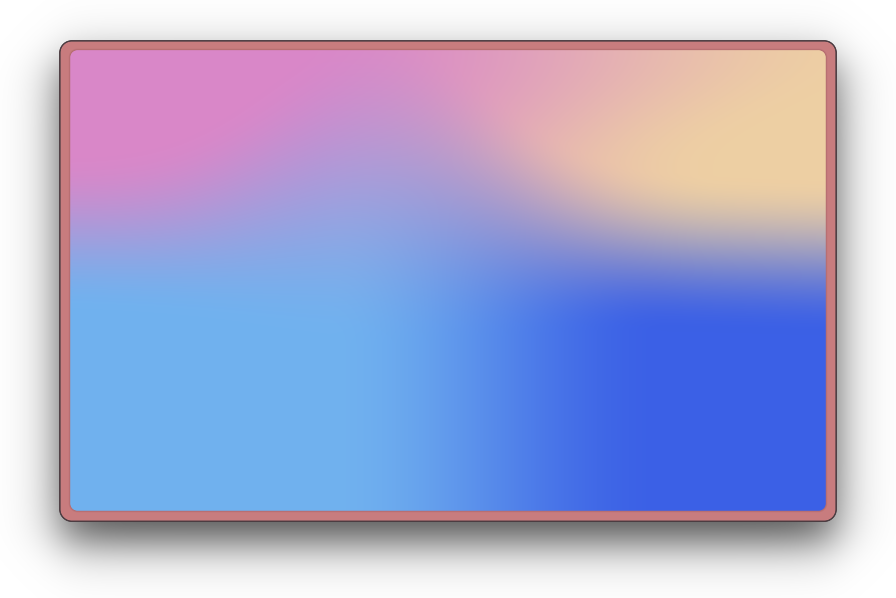
This background is drawn by a Shadertoy shader. Its source:

```glsl
// A framed panel of soft pink, peach, sky and cobalt, floating over white with a drop shadow.

// Signed distance to a box with rounded corners
float roundedBox(vec2 p, vec2 halfSize, float radius) {
    vec2 q = abs(p) - halfSize + radius;
    return length(max(q, 0.0)) + min(max(q.x, q.y), 0.0) - radius;
}

// Logistic approximation of a Gaussian-blurred box
float blurredBox(vec2 p, vec2 halfSize, float sigma) {
    vec2 k = vec2(1.702 / sigma);
    vec2 rise = 1.0 / (1.0 + exp(-k * (p + halfSize)));
    vec2 fall = 1.0 / (1.0 + exp(-k * (p - halfSize)));
    vec2 cover = rise - fall;
    return cover.x * cover.y;
}

// Four colours blended across a curved horizon; uv spans the panel
vec3 meshGradient(vec2 uv) {
    vec3 pink = vec3(0.85, 0.53, 0.785);
    vec3 peach = vec3(0.93, 0.81, 0.64);
    vec3 sky = vec3(0.44, 0.695, 0.935);
    vec3 cobalt = vec3(0.23, 0.375, 0.90);

    float peachEnd = 0.86 + 0.2 * smoothstep(0.75, 1.0, uv.y);
    vec3 upper = mix(pink, peach, smoothstep(0.3, peachEnd, uv.x));
    vec3 lower = mix(sky, cobalt, smoothstep(0.34, 0.79, uv.x));

    // The horizon rises and softens left of the centre
    float offset = (uv.x - 0.41) / 0.2;
    float bump = exp(-offset * offset);
    float horizon = 0.60 - 0.05 * uv.x + 0.125 * bump;
    float softness = 0.17 + 0.18 * bump;
    return mix(lower, upper, smoothstep(horizon - softness, horizon + softness, uv.y));
}

void mainImage(out vec4 fragColor, in vec2 fragCoord) {
    float pixel = 1.0 / iResolution.y;
    vec2 p = (fragCoord - 0.5 * iResolution.xy) * pixel - vec2(0.0, 0.030);
    vec2 frameSize = vec2(0.649, 0.4016);
    vec2 panelSize = vec2(0.6316, 0.385);

    // White ground and shadow
    float shadow = blurredBox(p + vec2(0.0, 0.035), frameSize, 0.039);
    vec3 color = vec3(1.0 - 0.7 * shadow);

    // Rose frame with a thin dark outline
    float frame = roundedBox(p, frameSize, 0.02);
    float panel = roundedBox(p - vec2(0.0, 0.001), panelSize, 0.012);
    vec3 rose = mix(vec3(0.70, 0.42, 0.43), vec3(0.785, 0.485, 0.495), smoothstep(0.0, 0.004, panel));
    color = mix(color, vec3(0.30, 0.24, 0.26), smoothstep(pixel, 0.0, frame - 0.0005));
    color = mix(color, rose, smoothstep(pixel, 0.0, frame + 0.002));

    // Gradient panel
    vec2 uv = 0.5 + 0.5 * (p - vec2(0.0, 0.001)) / panelSize;
    color = mix(color, meshGradient(uv), smoothstep(0.5 * pixel, -0.5 * pixel, panel));

    fragColor = vec4(color, 1.0);
}
```
